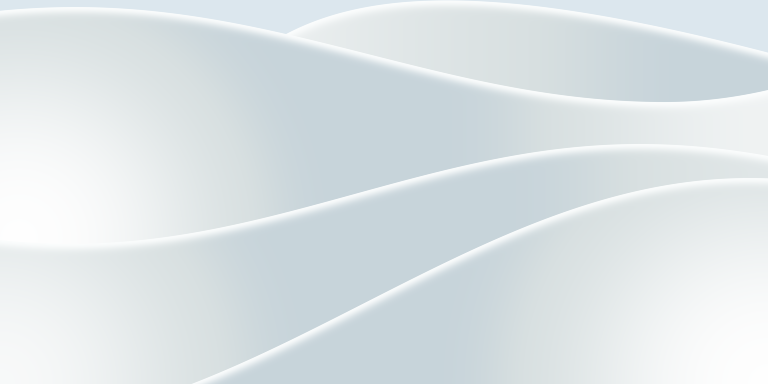
Reproduce this background procedurally as a Shadertoy shader.

```glsl
// Pale overlapping paper waves with soft white rims under a light blue sky.

// Ramp from shaded blue-grey through neutral grey to white.
vec3 paperTone(float light) {
    vec3 shade = mix(vec3(0.78, 0.83, 0.855), vec3(0.835, 0.868, 0.872), smoothstep(0.0, 0.28, light));
    return mix(shade, vec3(0.995), smoothstep(0.1, 1.0, light) * 0.6 + 0.4 * light * light);
}

// Light that fades with distance from a bright corner.
float cornerLight(vec2 p, vec2 corner, float reach) {
    return 1.0 - smoothstep(0.0, reach, distance(p, corner));
}

// Lays one sheet over the colour below; its upper edge is at the given height.
vec3 addWave(vec3 below, vec2 p, float height, float light) {
    float drop = height - p.y;
    float slope = length(vec2(dFdx(drop), dFdy(drop))) * iResolution.y;
    float depth = drop / max(slope, 1.0);
    float rim = exp(-pow(max(depth, 0.0) / 0.018, 2.0));
    vec3 sheet = mix(paperTone(clamp(light, 0.0, 1.0)), vec3(0.985, 0.992, 0.992), 0.95 * rim);
    float pixel = 1.0 / iResolution.y;
    return mix(below, sheet, smoothstep(-0.6 * pixel, 0.6 * pixel, depth));
}

void mainImage(out vec4 fragColor, in vec2 fragCoord) {
    vec2 p = fragCoord / iResolution.xy * vec2(2.0, 1.0);
    vec3 color = vec3(0.863, 0.906, 0.933);

    // Far hill, steeper on its left side
    float fromPeak = p.x - 1.164;
    float hill = 0.999 - fromPeak * fromPeak / (3.05 + 2.5 * fromPeak);
    color = addWave(color, p, hill, 0.6 * (1.8 - p.x));

    // Upper wave, lit at the lower left and far right
    float upper = 0.858 + 0.1237 * cos((p.x - 0.195) * 2.045);
    upper += 0.18 * pow(max(p.x - 1.73, 0.0), 2.0);
    float upperLight = cornerLight(p, vec2(0.05, 0.38), 0.9) + 0.7 * smoothstep(1.05, 2.0, p.x);
    color = addWave(color, p, upper, upperLight);

    // Middle wave
    float middle = 0.495 - 0.13 * cos((p.x - 0.182) * 2.1165);
    float middleLight = 0.85 * cornerLight(p, vec2(0.0), 0.9) + 0.45 * smoothstep(1.2, 2.05, p.x);
    color = addWave(color, p, middle, middleLight);

    // Front wave, lit at the lower right
    float front = 0.211 + 0.3255 * cos((p.x - 1.953) * 1.565);
    color = addWave(color, p, front, cornerLight(p, vec2(2.0, 0.0), 0.95));

    fragColor = vec4(color, 1.0);
}
```
